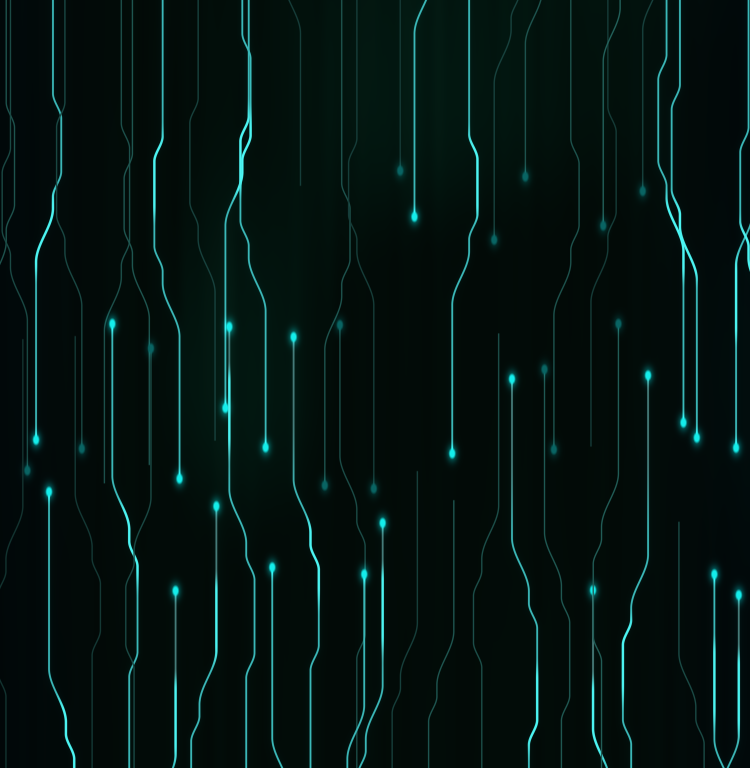
Write a WebGL 2 fragment shader that draws this background.

```glsl
#version 300 es
precision highp float;
// Glowing cyan circuit traces hanging and rising over a dark green backdrop.

uniform vec2 u_resolution;
out vec4 fragColor;

// Lengths are fractions of the canvas height.
const float SPACING = 0.041;
const float LINE_HALF_WIDTH = 0.0012;
const float FAINT_HALF_WIDTH = 0.0009;
const float BIG_SHIFT = 0.022;
const float SMALL_SHIFT = 0.0108;
const vec2 NODE_RADIUS = vec2(0.0038, 0.0060);
const vec2 GLOW_RADIUS = vec2(0.0065, 0.0105);
const float BRIGHT_SHARE = 0.48;
const float NODE_SHARE = 0.68;

const vec3 BASE = vec3(0.008, 0.043, 0.030);
const vec3 GREEN_HAZE = vec3(0.010, 0.105, 0.075);
const vec3 EDGE_NIGHT = vec3(0.004, 0.030, 0.040);
const vec3 FAINT_TEAL = vec3(0.110, 0.310, 0.290);
const vec3 DULL_TEAL = vec3(0.270, 0.440, 0.430);
const vec3 LINE_CYAN = vec3(0.230, 0.680, 0.680);
const vec3 PULSE_CYAN = vec3(0.300, 0.920, 0.910);
const vec3 NODE_CYAN = vec3(0.080, 0.930, 0.920);
const vec3 GLOW_CYAN = vec3(0.000, 0.420, 0.430);

float hash(vec2 p) {
    return fract(sin(dot(p, vec2(127.1, 311.7))) * 43758.5453);
}

float noise(vec2 p) {
    vec2 cell = floor(p), f = fract(p);
    f = f * f * (3.0 - 2.0 * f);
    vec2 e = vec2(0.0, 1.0);
    return mix(mix(hash(cell), hash(cell + e.yx), f.x),
               mix(hash(cell + e.xy), hash(cell + e.yy), f.x), f.y);
}

// Sideways drift of a trace at distance u from its node.
float drift(float u, float bend, float gap) {
    float big = smoothstep(bend, bend + 0.070, u);
    float outward = smoothstep(bend + 0.085, bend + 0.118, u);
    float back = smoothstep(bend + 0.118 + gap, bend + 0.151 + gap, u);
    return BIG_SHIFT * big + SMALL_SHIFT * (outward - back);
}

vec3 backdrop(vec2 p, float aspect) {
    float haze = smoothstep(0.48, 0.95, noise(p * vec2(4.2, 2.6) + 3.7));
    float streak = noise(vec2(p.x * 70.0, p.y * 1.5));
    float side = smoothstep(0.30, 0.52, abs(p.x / aspect - 0.5));
    vec3 color = mix(BASE, GREEN_HAZE, 0.85 * haze);
    color = mix(color, EDGE_NIGHT, 0.75 * side);
    return color * (0.85 + 0.30 * streak);
}

// Adds one trace; side 0 hangs from the top, side 1 rises from the bottom.
vec3 addTrace(vec3 color, vec2 p, float id, float side, float pixel) {
    vec2 seed = vec2(id, 17.0 + 29.0 * side);
    float kind = hash(seed);
    float lengthPick = hash(seed + 3.1);
    bool bright = kind < BRIGHT_SHARE;

    float reach = side < 0.5 ? mix(0.50, 0.64, lengthPick) : mix(0.18, 0.58, lengthPick);
    if (side < 0.5 && lengthPick < 0.22) reach = mix(0.22, 0.35, lengthPick / 0.22);
    float u = reach - mix(1.0 - p.y, p.y, side);

    // Path and distance to it, corrected for slope.
    float bend = 0.17 + 0.07 * hash(seed + 5.3);
    float gap = 0.06 + 0.06 * hash(seed + 7.9);
    float turn = hash(seed + 9.7) < 0.5 ? -1.0 : 1.0;
    float nodeX = (id + 0.5 + 0.75 * (hash(seed + 11.3) - 0.5)) * SPACING;
    float shift = drift(u, bend, gap);
    float slope = (drift(u + 0.001, bend, gap) - shift) / 0.001;
    float dist = abs(p.x - nodeX - turn * shift) / sqrt(1.0 + slope * slope);

    // Line, with a brighter pulse along part of the bright ones.
    float pulseStart = 0.04 + 0.35 * hash(seed + 13.9);
    float pulse = smoothstep(0.0, 0.03, u - pulseStart)
                * (1.0 - smoothstep(0.10, 0.14, u - pulseStart));
    float dull = side * step(0.5, hash(seed + 15.1)) * (1.0 - smoothstep(0.10, 0.22, u));
    vec3 ink = mix(mix(LINE_CYAN, DULL_TEAL, dull), PULSE_CYAN, pulse);
    if (!bright) ink = FAINT_TEAL * mix(0.65, 1.25, hash(seed + 17.7));
    float halfWidth = bright ? LINE_HALF_WIDTH + 0.0004 * pulse : FAINT_HALF_WIDTH;
    float along = smoothstep(-pixel, pixel, u);
    float cover = 1.0 - smoothstep(halfWidth - 0.7 * pixel, halfWidth + 0.7 * pixel, dist);
    color = mix(color, ink, cover * along);
    if (bright) color += GLOW_CYAN * 0.10 * exp(-dist / 0.003) * along;

    // Node with its halo.
    if (kind < NODE_SHARE) {
        vec2 q = vec2(p.x - nodeX, u);
        float power = bright ? 1.0 : 0.42;
        vec2 halo = q / GLOW_RADIUS;
        color += GLOW_CYAN * power * exp(-dot(halo, halo));
        float rim = (length(q / NODE_RADIUS) - 1.0) * NODE_RADIUS.x;
        float body = 1.0 - smoothstep(-1.2 * pixel, 1.2 * pixel, rim);
        color = mix(color, NODE_CYAN * power, body);
    }
    return color;
}

void main() {
    vec2 p = gl_FragCoord.xy / u_resolution.y;
    float pixel = 1.0 / u_resolution.y;
    vec3 color = backdrop(p, u_resolution.x / u_resolution.y);
    float cell = floor(p.x / SPACING);
    for (int side = 0; side < 2; side++)
        for (int k = -2; k <= 2; k++)
            color = addTrace(color, p, cell + float(k), float(side), pixel);
    fragColor = vec4(clamp(color, 0.0, 1.0), 1.0);
}
```
